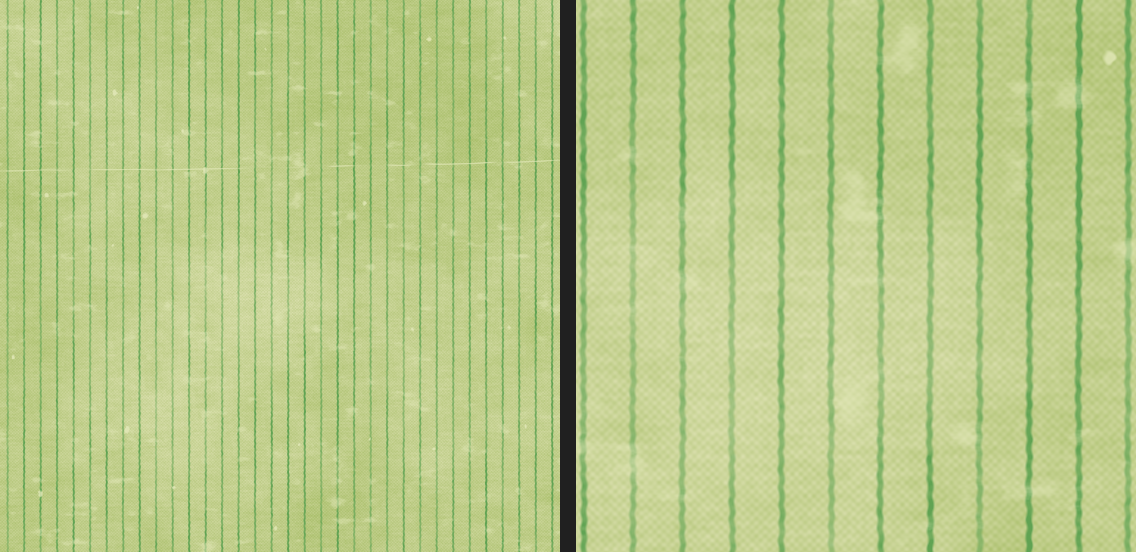
Left: the whole. Right: its middle third, enlarged.
A WebGL 1 fragment shader for this pattern:

```glsl
precision highp float;
// Worn pale green cloth with 34 thin vertical pinstripes, a faint crease and pale flecks.
uniform vec2 u_resolution;

const float STRIPES = 33.93;        // stripe periods across the canvas width
const float FIRST_STRIPE = 0.0136;  // centre of the leftmost stripe
const float STRIPE_HALF = 0.00165;  // half width of a stripe
const float STRIPE_SOFT = 0.0011;   // blur of the stripe edges
const float WEAVE = 190.0;          // thread pairs across the width
const float GRAIN = 400.0;          // grain cells across the width
const float FLECK_GRID = 7.0;       // cells that may hold a fleck
const vec3 CLOTH_DARK = vec3(0.690, 0.765, 0.455);
const vec3 CLOTH_LIGHT = vec3(0.840, 0.865, 0.660);
const vec3 STRIPE_GREEN = vec3(0.375, 0.640, 0.325);
const vec3 FLECK_CREAM = vec3(0.900, 0.920, 0.740);
const float TAU = 6.2831853;

float hash(vec2 p) {
  return fract(sin(dot(p, vec2(127.1, 311.7))) * 43758.5453);
}

float noise(vec2 p) {
  vec2 i = floor(p);
  vec2 f = fract(p);
  f = f * f * (3.0 - 2.0 * f);
  return mix(mix(hash(i), hash(i + vec2(1.0, 0.0)), f.x),
             mix(hash(i + vec2(0.0, 1.0)), hash(i + vec2(1.0, 1.0)), f.x), f.y);
}

float fbm(vec2 p) {
  float sum = 0.0;
  float amp = 0.5;
  for (int i = 0; i < 5; i++) {
    sum += amp * noise(p);
    p = p * 2.03 + vec2(17.3, 9.1);
    amp *= 0.5;
  }
  return sum;
}

float softSpot(vec2 p, vec2 centre, vec2 size) {
  vec2 d = (p - centre) / size;
  return exp(-dot(d, d));
}

// Broad fading: pale towards the lower left and middle, richer at the top.
float fading(vec2 p) {
  float t = 0.42 + 0.75 * (fbm(p * 5.0) - 0.48);
  t += 0.45 * (fbm(p * vec2(22.0, 30.0) + 40.0) - 0.48);
  t += 0.16 * softSpot(p, vec2(0.27, 0.30), vec2(0.22, 0.20));
  t += 0.17 * softSpot(p, vec2(0.50, 0.46), vec2(0.15, 0.13));
  t -= 0.14 * softSpot(p, vec2(0.58, 0.84), vec2(0.32, 0.18));
  t -= 0.08 * softSpot(p, vec2(0.88, 0.48), vec2(0.13, 0.25));
  return t;
}

// Diamond weave, about -1 to 1, faded out where pixels cannot hold it.
float weave(vec2 p, float px) {
  vec2 q = p * WEAVE * TAU;
  float visible = 1.0 - smoothstep(0.35, 0.5, px * WEAVE);
  return sin(q.x) * sin(q.y) * visible;
}

float stripes(vec2 p, float px) {
  float s = (p.x - FIRST_STRIPE) * STRIPES;
  float id = floor(s + 0.5);
  float wobble = 0.0004 * sin(p.y * WEAVE * TAU * 0.5 + id);
  wobble += 0.0008 * (noise(vec2(id * 7.0, p.y * 60.0)) - 0.5);
  float d = abs((s - id) / STRIPES + wobble);
  float soft = max(STRIPE_SOFT, 0.75 * px);
  float cover = 1.0 - smoothstep(STRIPE_HALF - soft, STRIPE_HALF + soft, d);
  float ink = 0.72 + 0.24 * hash(vec2(id, 3.0));
  ink *= 0.72 + 0.50 * noise(vec2(id * 5.0, p.y * 9.0));
  ink *= 0.82 + 0.32 * noise(vec2(id * 11.0, p.y * 190.0));
  return cover * ink;
}

// Irregular pale flecks, at most one to a cell.
float flecks(vec2 p, float px) {
  vec2 q = p * FLECK_GRID;
  vec2 cell = floor(q);
  vec2 centre = 0.15 + 0.7 * vec2(hash(cell + 5.3), hash(cell + 9.7));
  float size = mix(0.0015, 0.0050, pow(hash(cell + 2.1), 2.0));
  float d = length((fract(q) - centre) / FLECK_GRID * vec2(1.0, 0.8));
  d += 0.0035 * (noise(p * 260.0) - 0.5);
  float edge = max(0.0012, px);
  return step(0.55, hash(cell + 7.9)) * (1.0 - smoothstep(size - edge, size + edge, d));
}

// A thin, broken fold rising slightly to the right.
float crease(vec2 p, float px) {
  float y = 0.681 + 0.004 * p.x + 0.014 * p.x * p.x;
  y += 0.002 * (noise(vec2(p.x * 25.0, 2.0)) - 0.5);
  float line = 1.0 - smoothstep(0.0003, 0.0003 + max(0.0012, px), abs(p.y - y));
  return line * smoothstep(0.2, 0.75, noise(vec2(p.x * 28.0, 6.0)) + 0.25 * p.x);
}

void main() {
  vec2 p = gl_FragCoord.xy / u_resolution.x;
  float px = 1.0 / u_resolution.x;
  float fade = fading(p);
  float grain = noise(p * GRAIN) - 0.5;
  float fibres = noise(p * vec2(45.0, 330.0)) - 0.5;
  float tone = fade + 0.18 * weave(p, px) + 0.24 * grain + 0.20 * fibres;

  vec3 colour = mix(CLOTH_DARK, CLOTH_LIGHT, clamp(tone, -0.15, 1.15));
  float worn = 1.0 - 0.35 * smoothstep(0.4, 0.9, fade);
  colour = mix(colour, STRIPE_GREEN, clamp(stripes(p, px) * worn * (1.0 + 0.3 * grain), 0.0, 1.0));

  // Rubbed patches, fold and flecks sit over the print.
  float rub = smoothstep(0.62, 0.82, fbm(p * vec2(30.0, 55.0) + 80.0));
  float wear = max(0.45 * rub, 0.60 * crease(p, px));
  wear = max(wear, 0.75 * flecks(p, px));
  gl_FragColor = vec4(mix(colour, FLECK_CREAM, wear), 1.0);
}
```
